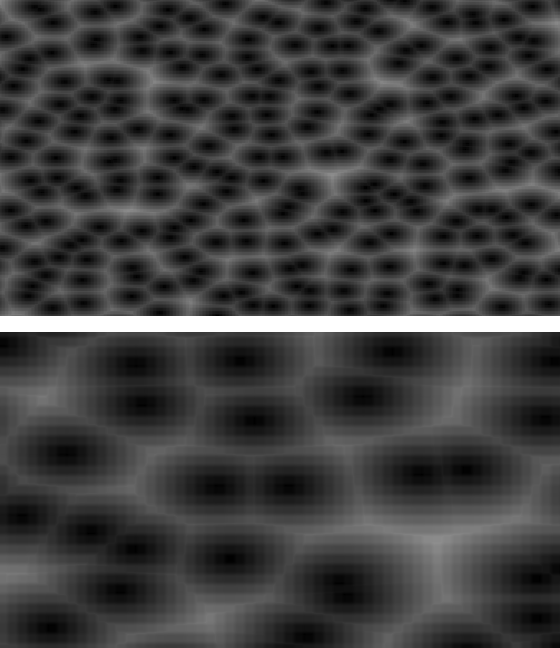
Top, the full canvas; bottom, a detail of the centre.
This texture is drawn by a Shadertoy shader. Its source:

```glsl
// Soft grey cellular noise: dark wide spots separated by pale ridges.

const float CELLS = 15.0;       // cells across and up the canvas
const float STEP_ROWS = 96.0;   // rows of the faint stepped grain
const float RIDGE_GREY = 0.52;  // grey at one cell width from a spot

// Pseudo-random point in the unit square for a cell
vec2 hash2(vec2 cell) {
    vec3 q = fract(cell.xyx * vec3(0.1031, 0.1030, 0.0973));
    q += dot(q, q.yzx + 33.33);
    return fract((q.xx + q.yz) * q.zy);
}

// Snaps a position to a grid, with softened transitions
vec2 softSteps(vec2 p, vec2 count) {
    vec2 g = p * count;
    return (floor(g) + smoothstep(0.2, 0.8, fract(g))) / count;
}

// Distance to the nearest scattered point
float cellular(vec2 p) {
    vec2 home = floor(p);
    float nearest = 8.0;
    for (int y = -1; y <= 1; y++) {
        for (int x = -1; x <= 1; x++) {
            vec2 cell = home + vec2(x, y);
            vec2 toPoint = cell + hash2(cell + 17.0) - p;
            nearest = min(nearest, dot(toPoint, toPoint));
        }
    }
    return sqrt(nearest);
}

void mainImage(out vec4 fragColor, in vec2 fragCoord) {
    vec2 uv = fragCoord / iResolution.xy;
    float aspect = iResolution.x / iResolution.y;

    // Cells follow the canvas shape, so the spots are wider than tall
    vec2 p = softSteps(uv, STEP_ROWS * vec2(aspect, 1.0)) * CELLS;
    float grey = RIDGE_GREY * cellular(p);

    fragColor = vec4(vec3(grey), 1.0);
}
```
